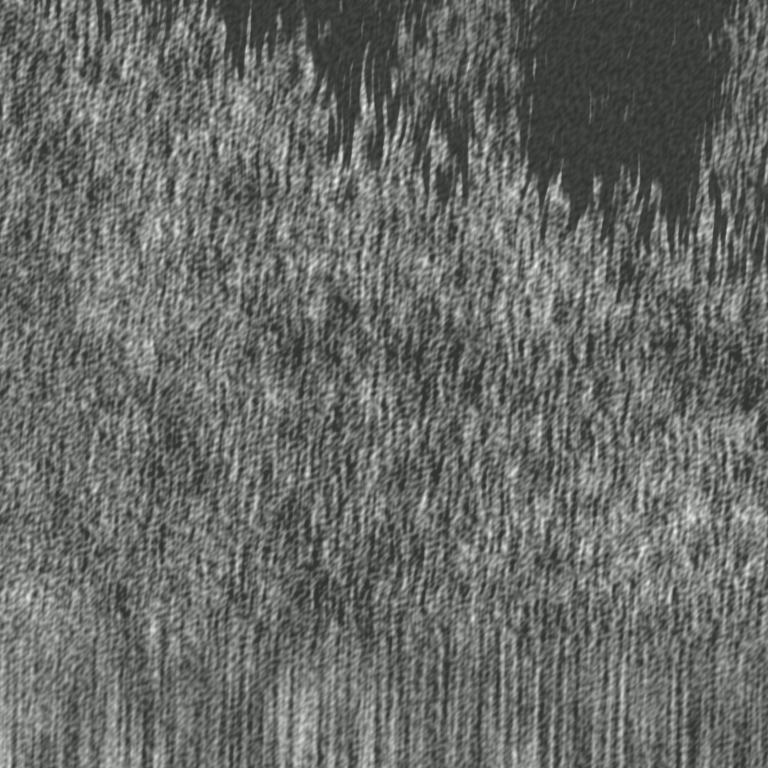
This texture is drawn by a WebGL 1 fragment shader. Its source:

```glsl
precision highp float;
uniform vec2 u_resolution;

const vec3 TINT = vec3(-0.004, 0.006, -0.006);
const float CLOTH_TONE = 0.435;
const float BARE_TONE = 0.235;
const float SHADOW_TONE = 0.19;
const float SHADOW_SOFTNESS = 0.004;

const vec2 STREAK_SCALE = vec2(128.0, 19.0);
const vec2 FIBRE_SCALE = vec2(200.0, 48.0);
const vec2 LINE_SCALE = vec2(135.0, 4.5);
const vec2 TWILL_SCALE = vec2(195.0, 105.0);
const float STREAK_GAIN = 0.37;
const float FIBRE_GAIN = 0.22;
const float LINE_GAIN = 0.42;
const float TWILL_GAIN = 0.33;
const float CLOUD_GAIN = 0.17;

const float LEAN = 0.10;
const float WAVER = 0.008;
const float LINES_TOP = 0.24;
const float LINES_FULL = 0.10;
const float EDGE_START = 1.06;
const float EDGE_SLOPE = -0.41;

float hash(vec2 p) {
  vec3 q = fract(p.xyx * vec3(0.1031, 0.1030, 0.0973));
  q += dot(q, q.yzx + 33.33);
  return fract((q.x + q.y) * q.z);
}

float cornerSlope(vec2 cell, vec2 offset) {
  float angle = 6.28318 * hash(cell);
  return dot(vec2(cos(angle), sin(angle)), offset);
}

float gradientNoise(vec2 p) {
  vec2 cell = floor(p);
  vec2 f = p - cell;
  vec2 w = f * f * f * (f * (f * 6.0 - 15.0) + 10.0);
  vec2 e = vec2(1.0, 0.0);
  float low = mix(cornerSlope(cell, f), cornerSlope(cell + e, f - e), w.x);
  float high = mix(cornerSlope(cell + e.yx, f - e.yx),
                   cornerSlope(cell + 1.0, f - 1.0), w.x);
  return mix(low, high, w.y);
}

float softSpot(vec2 p, vec2 centre, vec2 radius) {
  vec2 d = (p - centre) / radius;
  return exp(-dot(d, d));
}

// Share of raised nap: full below a ragged slanting edge, tufted above it
float napCover(vec2 uv, float streak, float fibre) {
  float edge = EDGE_START + EDGE_SLOPE * uv.x;
  edge += 0.13 * gradientNoise(vec2(uv.x * 9.0, uv.y * 2.5) + 41.3);
  edge += 0.14 * gradientNoise(vec2(uv.x * 48.0, uv.y * 5.0) + 17.6);
  edge += 0.13 * streak;
  float nap = 1.0 - smoothstep(-0.035, 0.035, uv.y - edge);

  float patches = softSpot(uv, vec2(0.61, 0.94), vec2(0.10, 0.13))
                + softSpot(uv, vec2(0.98, 0.88), vec2(0.05, 0.18));
  float clumps = gradientNoise(uv * vec2(26.0, 7.0) + 73.1);
  float tufts = smoothstep(0.30, 0.95,
                           patches + 0.7 * clumps + 0.7 * streak + 0.5 * fibre);
  return max(nap, 0.7 * tufts);
}

// Broad light and dark areas of the cloth
float clothShade(vec2 uv) {
  float clouds = gradientNoise(uv * vec2(6.0, 4.0) + 8.4)
               + 0.7 * gradientNoise(uv * vec2(22.0, 9.0) + 29.7);
  float dark = 0.09 * softSpot(uv, vec2(0.54, 0.29), vec2(0.17, 0.11))
             + 0.06 * softSpot(uv, vec2(0.20, 0.43), vec2(0.09, 0.13))
             + 0.04 * softSpot(uv, vec2(0.85, 0.18), vec2(0.16, 0.08));
  return CLOUD_GAIN * clouds - dark;
}

void main() {
  vec2 uv = gl_FragCoord.xy / u_resolution;

  // Leaning threads
  float waver = WAVER * gradientNoise(uv * vec2(11.0, 13.0) + 3.7);
  vec2 thread = vec2(uv.x - LEAN * uv.y + waver, uv.y);
  float streak = gradientNoise(thread * STREAK_SCALE + 11.2);
  float fibre = gradientNoise(thread * FIBRE_SCALE + 57.9);

  // Long straight lines along the bottom
  vec2 straight = vec2(uv.x - 0.03 * uv.y, uv.y);
  float line = gradientNoise(straight * LINE_SCALE + 23.5);
  float lineGroup = 0.9 + 0.9 * gradientNoise(uv * vec2(10.0, 3.0) + 61.8);

  // Diagonal twill grain
  vec2 diagonal = vec2(uv.x - uv.y, uv.x + uv.y) * 0.7071;
  float twill = gradientNoise(diagonal * TWILL_SCALE + 131.4);

  // Streaks are weaker on the smoother left side
  float rough = mix(0.55, 1.1,
                    smoothstep(-0.1, 0.6, uv.x + 1.2 * max(uv.y - 0.6, 0.0)));
  float lines = 1.0 - smoothstep(LINES_FULL, LINES_TOP, uv.y);
  float relief = mix(STREAK_GAIN * rough * streak,
                     LINE_GAIN * lineGroup * line + 0.10 * streak, lines);
  relief += FIBRE_GAIN * fibre * mix(1.0, 0.6, lines);
  relief += TWILL_GAIN * twill * mix(1.0, 0.75, lines);

  float cloth = CLOTH_TONE + relief + clothShade(uv);
  float lift = cloth - SHADOW_TONE;
  cloth = SHADOW_TONE + 0.5 * (lift + sqrt(lift * lift + SHADOW_SOFTNESS));

  float bare = BARE_TONE + 0.07 * twill + 0.04 * fibre;
  float tone = mix(bare, cloth, napCover(uv, streak, fibre));
  gl_FragColor = vec4(clamp(vec3(tone) + TINT, 0.0, 1.0), 1.0);
}
```
